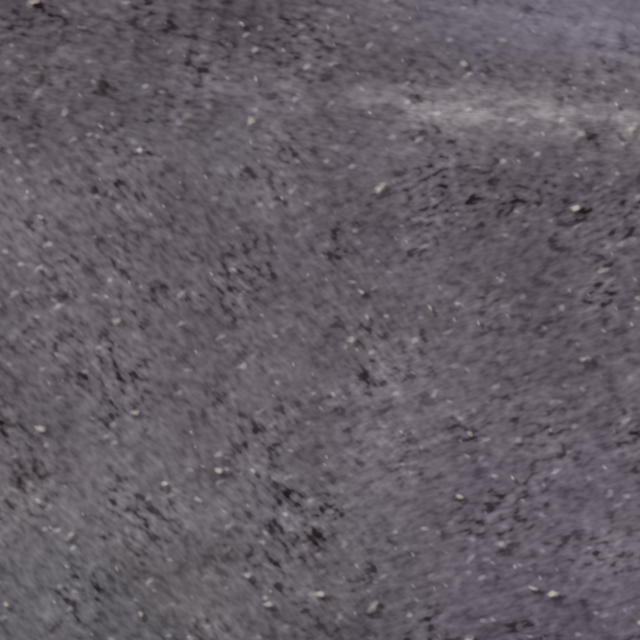
Give the GLSL for this texture, as a three.js fragment shader.

```glsl
varying vec2 vUv;

vec2 hash2(vec2 p) {
  p = vec2(dot(p, vec2(127.1, 311.7)), dot(p, vec2(269.5, 183.3)));
  return fract(sin(p) * 43758.545);
}

float cornerSlope(vec2 cell, vec2 offset) {
  float a = 6.2832 * hash2(cell).x;
  return dot(vec2(cos(a), sin(a)), offset);
}

float gradientNoise(vec2 p) {
  vec2 i = floor(p), f = fract(p);
  vec2 u = f * f * f * (f * (f * 6.0 - 15.0) + 10.0);
  vec2 e = vec2(1.0, 0.0);
  return mix(
    mix(cornerSlope(i, f), cornerSlope(i + e, f - e), u.x),
    mix(cornerSlope(i + e.yx, f - e.yx), cornerSlope(i + 1.0, f - 1.0), u.x), u.y);
}

float fbm(vec2 p) {
  float sum = 0.0, amp = 1.0;
  for (int i = 0; i < 4; i++) {
    sum += amp * gradientNoise(p);
    p = mat2(0.8, 0.6, -0.6, 0.8) * p * 2.03 + 17.3;
    amp *= 0.55;
  }
  return sum;
}

vec2 turn(vec2 p, float angle) {
  float c = cos(angle), s = sin(angle);
  return vec2(c * p.x + s * p.y, c * p.y - s * p.x);
}

// Short grains stretched along one direction, in three sizes
float grain(vec2 uv, float angle) {
  vec2 p = turn(uv, angle);
  return 0.5 * gradientNoise(p * vec2(22.0, 40.0) + 11.0)
       + gradientNoise(p * vec2(50.0, 88.0) + 31.0)
       + 0.55 * gradientNoise(p * vec2(95.0, 160.0) + 73.0);
}

// Scattered soft uneven stones, one at most per cell
float specks(vec2 uv, float cells, float chance, float radius) {
  vec2 p = uv * cells, home = floor(p);
  float light = 0.0;
  for (int y = -1; y <= 1; y++) {
    for (int x = -1; x <= 1; x++) {
      vec2 cell = home + vec2(x, y);
      vec2 kind = hash2(cell + 91.7);
      vec2 d = turn(p - cell - hash2(cell + 5.3), 2.0 * kind.y - 1.2);
      float size = radius * cells * (0.5 + 0.7 * kind.y);
      float edge = length(d * vec2(0.75, 1.2)) / size + 0.6 * gradientNoise(uv * 95.0);
      float stone = 1.0 - smoothstep(0.0, 1.0, edge);
      light = max(light, stone * step(kind.x, chance) * (0.35 + 0.65 * hash2(cell + 47.0).x));
    }
  }
  return light;
}

// Wide soft oval of light or shade
float pool(vec2 uv, vec2 center, vec2 radius) {
  vec2 d = (uv - center) / radius;
  return exp(-dot(d, d));
}

void main() {
  vec2 uv = vUv;
  float wobble = fbm(uv * 3.0 + 8.0);
  float right = smoothstep(0.25, 0.85, uv.x + 0.15 * wobble);
  float top = smoothstep(0.65, 0.85, uv.y + 0.05 * wobble);

  // Grain leans down on the left, up on the right, nearly level at the top
  vec3 lean = vec3((1.0 - right) * (1.0 - top), right * (1.0 - top), top);
  float g = dot(lean, vec3(grain(uv, -0.75), grain(uv, 0.3), grain(uv, -0.2)));
  g /= length(lean);

  // Pale worn band, broken up toward the right
  float ridge = uv.y - 0.89 + 0.085 * uv.x + 0.01 * wobble;
  float bandWidth = 0.02 + 0.02 * uv.x;
  float band = exp(-ridge * ridge / (bandWidth * bandWidth)) * smoothstep(0.1, 0.6, uv.x);
  band *= clamp(0.85 + 1.1 * fbm(uv * vec2(9.0, 38.0) + 4.0), 0.0, 1.4);
  float haze = smoothstep(0.4, 1.0, uv.x) * smoothstep(0.86, 0.97, uv.y);

  // Broad light and shade
  float clump = smoothstep(-0.15, 0.6, fbm(uv * 8.0 + 51.0));
  float shadeLevel = 0.055 * fbm(uv * 4.0 + 22.0) + 0.035 * fbm(uv * vec2(11.0, 15.0) + 64.0);
  shadeLevel -= 0.055 * pool(uv, vec2(0.1, 0.96), vec2(0.4, 0.06));
  shadeLevel -= 0.05 * pool(uv, vec2(0.05, 0.83), vec2(0.24, 0.035));
  shadeLevel -= 0.035 * pool(uv, vec2(0.85, 0.69), vec2(0.25, 0.08));
  shadeLevel += 0.04 * pool(uv, vec2(0.03, 0.69), vec2(0.16, 0.07));
  shadeLevel += 0.04 * pool(uv, vec2(0.2, 0.22), vec2(0.26, 0.08));
  shadeLevel -= 0.045 * pool(uv, vec2(0.65, 0.0), vec2(0.4, 0.06));
  vec3 color = vec3(0.392, 0.364, 0.391) + shadeLevel;

  // Faint tints
  color += vec3(0.0, -0.004, 0.012) * right * (1.0 - uv.y);
  color += vec3(-0.006, 0.008, 0.0) * (1.0 - right) * smoothstep(0.4, 0.1, uv.y);
  color += vec3(0.004, 0.0, -0.007) * gradientNoise(uv * 7.0 + 13.0);
  color += vec3(0.05, 0.055, 0.085) * haze;
  color += mix(vec3(0.06, 0.06, 0.075), vec3(0.15, 0.15, 0.135), right) * band;

  // Grain contrast and brown pits
  float strength = (0.09 + 0.075 * clump) * (1.0 - 0.45 * haze);
  color += strength * g;
  float pits = smoothstep(0.12, 0.6, -g) * (0.15 + clump) * (1.0 - 0.7 * haze);
  color -= vec3(0.075, 0.08, 0.084) * pits;

  // Dark hollows, small pale chips, and cream stones with shade beside them
  float calm = 1.0 - 0.7 * haze;
  float hollows = specks(uv + 3.7, 12.0, 0.22, 0.03);
  color -= vec3(0.11, 0.115, 0.125) * hollows * clamp(0.8 - 1.2 * g, 0.0, 1.2) * calm;
  color += 0.17 * specks(uv, 46.0, 0.24, 0.0075) * calm;
  float shade = specks(uv + 1.3 - vec2(0.007, -0.007), 22.0, 0.1, 0.013);
  float stones = specks(uv + 1.3, 22.0, 0.1, 0.009);
  color -= vec3(0.13, 0.13, 0.14) * shade * calm;
  color = mix(color, vec3(0.77, 0.74, 0.70), 0.85 * stones * calm);

  gl_FragColor = vec4(clamp(color, 0.12, 0.9), 1.0);
}
```
